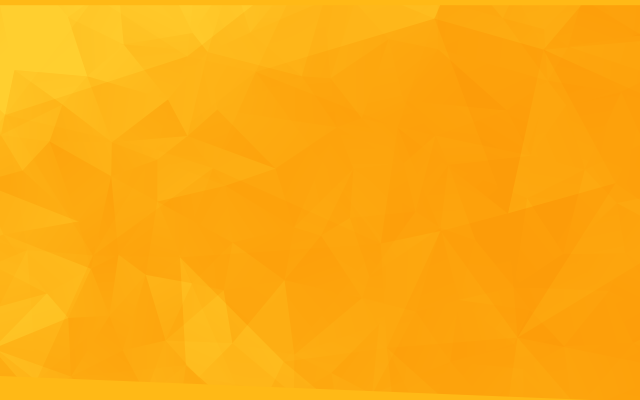
A Shadertoy shader for this background:

```glsl
float hash(vec2 p) {
    return fract(sin(dot(p, vec2(127.1, 311.7))) * 43758.5453);
}

float cross2(vec2 a, vec2 b) {
    return a.x * b.y - a.y * b.x;
}

// Soft spot with separate horizontal and vertical radii
float glow(vec2 p, vec2 center, vec2 radius) {
    vec2 d = (p - center) / radius;
    return exp(-dot(d, d));
}

// Broad light: bright upper left, warm lower edge, deep right side
float lightField(vec2 p) {
    float tone = 0.23 - 0.07 * p.x;
    tone += 0.74 * smoothstep(0.45, 1.0, p.y - 0.3 * p.x);
    tone += 0.15 * smoothstep(0.85, 0.0, p.x);
    tone += 0.36 * glow(p, vec2(0.62, 0.1), vec2(0.32, 0.13));
    tone += 0.28 * glow(p, vec2(0.08, 0.24), vec2(0.16, 0.12));
    tone -= 0.25 * glow(p, vec2(0.25, 0.2), vec2(0.08, 0.14));
    return tone;
}

vec2 gridPoint(vec2 cell, float seed) {
    vec2 jitter = vec2(hash(cell + seed), hash(cell + seed + 37.3));
    return cell + 0.5 + 0.8 * (jitter - 0.5);
}

// Distance inside the line from a to b, positive on its left
float edgeDistance(vec2 p, vec2 a, vec2 b) {
    return cross2(normalize(b - a), p - a);
}

// Adds one shaded triangle as (tone * coverage, coverage)
void addFacet(inout vec2 sum, vec2 p, vec2 a, vec2 b, vec2 c,
              vec2 id, mat2 turn, float size, float contrast) {
    float inside = min(edgeDistance(p, a, b),
                   min(edgeDistance(p, b, c), edgeDistance(p, c, a)));
    float coverage = clamp(0.5 + inside * size * iResolution.y, 0.0, 1.0);
    if (coverage <= 0.0) return;

    vec2 center = (a + b + c) / 3.0;
    float angle = 6.2832 * hash(id + 5.7);
    float slope = dot(p - center, vec2(cos(angle), sin(angle)));
    float tone = lightField(size * (center * turn));
    tone += contrast * (hash(id + 11.9) - 0.5 + 0.4 * slope);
    sum += vec2(tone, 1.0) * coverage;
}

// Irregular triangle mesh on a turned, jittered grid
float facets(vec2 pos, float size, float angle, float seed, float contrast) {
    float c = cos(angle), s = sin(angle);
    mat2 turn = mat2(c, s, -s, c);
    vec2 p = turn * pos / size;
    vec2 sum = vec2(lightField(pos), 1.0) * 1e-4;

    for (int y = -2; y <= 1; y++) {
        for (int x = -2; x <= 1; x++) {
            vec2 cell = floor(p) + vec2(x, y);
            vec2 bl = gridPoint(cell, seed);
            vec2 br = gridPoint(cell + vec2(1, 0), seed);
            vec2 tl = gridPoint(cell + vec2(0, 1), seed);
            vec2 tr = gridPoint(cell + vec2(1, 1), seed);
            vec2 id = cell + seed;

            // Split along the diagonal that leaves the fuller triangles
            float rising = min(cross2(br - bl, tr - bl), cross2(tr - bl, tl - bl));
            float falling = min(cross2(br - bl, tl - bl), cross2(tr - br, tl - br));
            if (rising > falling) {
                addFacet(sum, p, bl, br, tr, id, turn, size, contrast);
                addFacet(sum, p, bl, tr, tl, id + 0.5, turn, size, contrast);
            } else {
                addFacet(sum, p, bl, br, tl, id, turn, size, contrast);
                addFacet(sum, p, br, tr, tl, id + 0.5, turn, size, contrast);
            }
        }
    }
    return sum.x / sum.y;
}

void mainImage(out vec4 fragColor, in vec2 fragCoord) {
    vec2 p = fragCoord / iResolution.y;
    float width = iResolution.x / iResolution.y;

    // Large facets overlaid with smaller ones, busier toward the left
    float coarse = facets(p, 0.27, 0.35, 3.0, 0.26);
    float fine = facets(p, 0.135, -0.5, 19.0, 0.42);
    float tone = mix(coarse, fine, mix(0.6, 0.22, smoothstep(0.2, 1.0, p.x)));
    tone = clamp(tone, 0.0, 1.0);

    vec3 color = vec3(0.99 + 0.01 * tone,
                      0.61 + 0.2 * tone,
                      0.035 + 0.15 * pow(tone, 1.3));

    // Plain strip on top and slanted wedge below
    float border = max(p.y - 0.987, 0.06 - 0.065 * p.x / width - p.y);
    float borderMask = clamp(0.5 + border * iResolution.y, 0.0, 1.0);
    color = mix(color, vec3(1.0, 0.725, 0.085), borderMask);

    fragColor = vec4(color, 1.0);
}
```
